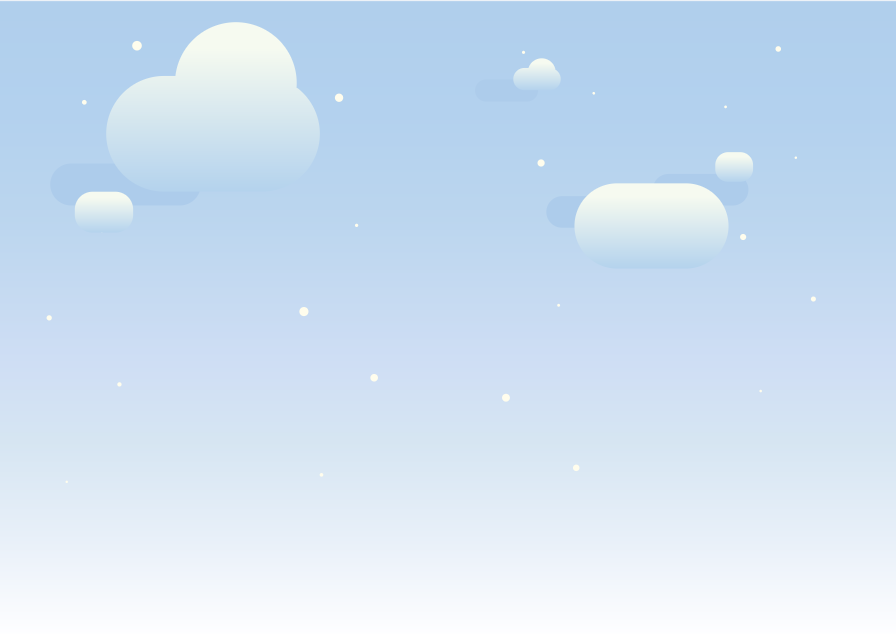
Reproduce this background procedurally as a Shadertoy shader.

```glsl
// A pale daytime sky with soft pill-shaped clouds, flat shadows and cream specks.
// A banded gradient fills the sky; clouds are unions of rounded boxes and circles,
// shaded from cream to blue, and the specks follow a low-discrepancy sequence.

#define SPECK_COUNT 24
#define SPECK_MIN 0.0018
#define SPECK_MAX 0.0078
#define SHADOW_COLOR vec3(0.680, 0.800, 0.920)
#define CLOUD_TOP vec3(0.965, 0.982, 0.940)
#define CLOUD_BASE vec3(0.705, 0.825, 0.930)
#define SPECK_COLOR vec3(1.0, 0.992, 0.930)
#define TOP_LINE 0.0018

// Signed distance to a rounded box
float roundedBox(vec2 p, vec2 center, vec2 halfSize, float radius) {
    vec2 q = abs(p - center) - halfSize + radius;
    return length(max(q, 0.0)) + min(max(q.x, q.y), 0.0) - radius;
}

float pill(vec2 p, vec2 center, vec2 halfSize) {
    return roundedBox(p, center, halfSize, halfSize.y);
}

float circle(vec2 p, vec2 center, float radius) {
    return length(p - center) - radius;
}

// Antialiased fill of a distance in units of the canvas height
float coverage(float d) {
    return clamp(0.5 - d * iResolution.y, 0.0, 1.0);
}

float ramp(float a, float b, float x) {
    return clamp((x - a) / (b - a), 0.0, 1.0);
}

// Sky colour by depth below the top edge
vec3 skyColor(float depth) {
    vec3 c = mix(vec3(0.690, 0.810, 0.925), vec3(0.702, 0.820, 0.935), ramp(0.0, 0.18, depth));
    c = mix(c, vec3(0.735, 0.838, 0.935), ramp(0.18, 0.35, depth));
    c = mix(c, vec3(0.810, 0.870, 0.957), ramp(0.35, 0.57, depth));
    c = mix(c, vec3(0.840, 0.900, 0.950), ramp(0.57, 0.70, depth));
    c = mix(c, vec3(0.910, 0.940, 0.975), ramp(0.70, 0.85, depth));
    return mix(c, vec3(0.995, 0.995, 1.0), ramp(0.85, 1.0, depth));
}

// Scattered specks, denser toward the top
float specks(vec2 p, float width) {
    float cover = 0.0;
    for (int i = 0; i < SPECK_COUNT; i++) {
        float n = float(i) + 1.0;
        vec2 spot = fract(n * vec2(0.7549, 0.5698) + vec2(0.30, 0.10));
        float size = fract(n * 0.618);
        vec2 center = vec2(spot.x * width, mix(0.95, 0.19, pow(spot.y, 1.3)));
        float radius = mix(SPECK_MIN, SPECK_MAX, size * size);
        cover = max(cover, coverage(circle(p, center, radius)));
    }
    return cover;
}

// Blend a cloud shaded between its base and top heights
vec3 paintCloud(vec3 color, float d, float y, float base, float top) {
    vec3 shade = mix(CLOUD_BASE, CLOUD_TOP, ramp(base, mix(base, top, 0.85), y));
    return mix(color, shade, coverage(d));
}

void mainImage(out vec4 fragColor, in vec2 fragCoord) {
    vec2 p = fragCoord / iResolution.y;
    float width = iResolution.x / iResolution.y;

    // Sky and specks
    vec3 color = skyColor(1.0 - p.y);
    color = mix(color, SPECK_COLOR, specks(p, width));

    // Flat shadows
    float shadow = pill(p, vec2(0.198, 0.709), vec2(0.1188, 0.0331));
    shadow = min(shadow, pill(p, vec2(0.799, 0.8573), vec2(0.0497, 0.0175)));
    shadow = min(shadow, pill(p, vec2(1.105, 0.7007), vec2(0.0755, 0.0249)));
    shadow = min(shadow, pill(p, vec2(0.939, 0.6657), vec2(0.0773, 0.0249)));
    color = mix(color, SHADOW_COLOR, coverage(shadow));

    // Domed clouds
    float large = min(pill(p, vec2(0.336, 0.789), vec2(0.1685, 0.0912)),
                      circle(p, vec2(0.372, 0.869), 0.096));
    color = paintCloud(color, large, p.y, 0.698, 0.965);
    float small = min(pill(p, vec2(0.847, 0.8753), vec2(0.0374, 0.0175)),
                      circle(p, vec2(0.8545, 0.886), 0.022));
    color = paintCloud(color, small, p.y, 0.858, 0.908);

    // Plain rounded clouds
    float wide = pill(p, vec2(1.0276, 0.6436), vec2(0.1215, 0.0672));
    color = paintCloud(color, wide, p.y, 0.5764, 0.711);
    float left = roundedBox(p, vec2(0.164, 0.6654), vec2(0.046, 0.0322), 0.028);
    color = paintCloud(color, left, p.y, 0.633, 0.698);
    float right = roundedBox(p, vec2(1.158, 0.7366), vec2(0.0298, 0.0234), 0.0203);
    color = paintCloud(color, right, p.y, 0.713, 0.760);

    // Thin light line along the top edge
    color = mix(color, vec3(0.93, 0.95, 0.97), coverage(1.0 - TOP_LINE - p.y));
    fragColor = vec4(color, 1.0);
}
```
